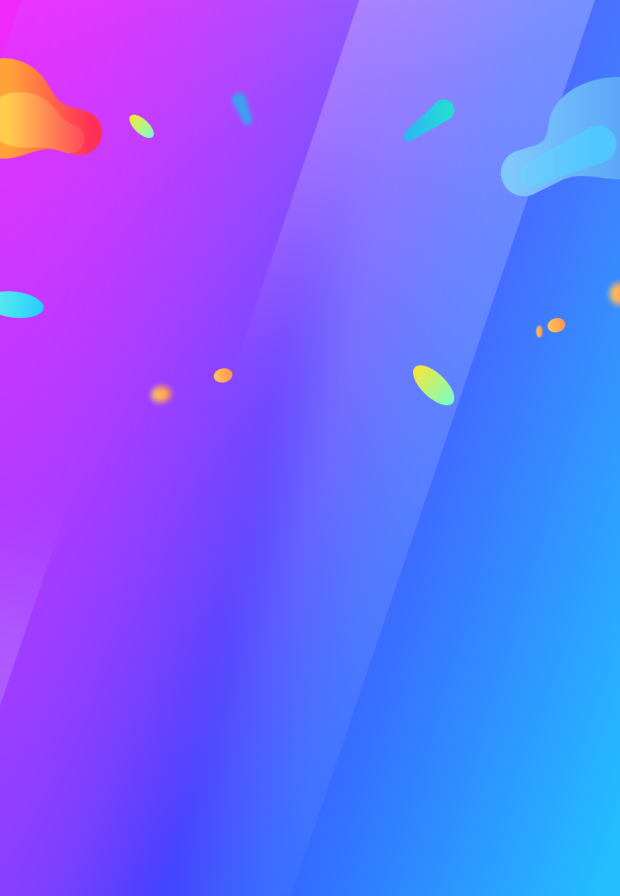
Reproduce this background procedurally as a Shadertoy shader.

```glsl
// Slanted light bands over a magenta-to-cyan gradient, with two soft clouds and confetti.
// The gradient bends around a dark curved fold; clouds and confetti are distance fields.
// All lengths are in canvas heights, with the origin at the lower left.

const float SLANT = 0.339;      // sideways drift of the bands per unit of descent
const float BAND_LEFT = 0.401;  // where the band edges meet the top border
const float BAND_RIGHT = 0.664;

// Confetti: centre and radii, then tilt and blur
const int CONFETTI = 8;
const vec4 PIECE[CONFETTI] = vec4[](
    vec4(0.158, 0.859, 0.0170, 0.0080), vec4(0.484, 0.570, 0.0290, 0.0135),
    vec4(0.016, 0.660, 0.0330, 0.0145), vec4(0.249, 0.581, 0.0105, 0.0078),
    vec4(0.180, 0.560, 0.0105, 0.0085), vec4(0.621, 0.637, 0.0100, 0.0078),
    vec4(0.602, 0.630, 0.0035, 0.0065), vec4(0.692, 0.672, 0.0110, 0.0120));
const vec2 STYLE[CONFETTI] = vec2[](
    vec2(-0.75, 0.0), vec2(-0.76, 0.0), vec2(-0.12, 0.0), vec2(0.2, 0.0),
    vec2(0.2, 0.006), vec2(0.25, 0.0), vec2(0.0, 0.0008), vec2(0.0, 0.006));

vec2 rotate(vec2 p, float angle) {
    float c = cos(angle), s = sin(angle);
    return vec2(c * p.x + s * p.y, c * p.y - s * p.x);
}

float ellipse(vec2 p, vec2 radii) {
    float k = length(p / radii);
    return k * (k - 1.0) / max(length(p / (radii * radii)), 1e-4);
}

float taperedCapsule(vec2 p, vec2 a, vec2 b, float ra, float rb) {
    vec2 axis = b - a;
    float h = clamp(dot(p - a, axis) / dot(axis, axis), 0.0, 1.0);
    return length(p - a - axis * h) - mix(ra, rb, h);
}

float smoothUnion(float a, float b, float k) {
    float h = max(k - abs(a - b), 0.0) / k;
    return min(a, b) - 0.25 * h * h * k;
}

float cover(float d, float soft) {
    return 1.0 - smoothstep(-soft, soft, d);
}

vec3 gradient(vec3 a, vec3 b, float from, float to, float x) {
    return mix(a, b, clamp((x - from) / (to - from), 0.0, 1.0));
}

vec3 backdrop(vec2 p, float px) {
    float t = 1.0 - p.y;
    float s = p.x + SLANT * t;
    float fold = 0.417 - 0.12 * t - 0.115 * t * t;
    float edge = BAND_RIGHT - SLANT * t;

    // Base colours on either side of the fold
    vec3 outer = mix(vec3(0.92, 0.20, 1.0), vec3(0.53, 0.25, 1.0), t);
    vec3 foldColor = mix(vec3(0.56, 0.36, 1.0), vec3(0.25, 0.25, 1.0), pow(max(t, 0.0), 0.7));
    vec3 edgeColor = mix(vec3(0.30, 0.43, 1.0), vec3(0.20, 0.42, 1.0), t);
    vec3 color = mix(outer, foldColor, pow(clamp(p.x / fold, 0.0, 1.0), 1.5));
    color = mix(color, edgeColor, smoothstep(fold - 0.02, edge, p.x));
    color = gradient(color, vec3(0.14, 0.74, 1.0), 0.0, 0.34, p.x - edge);

    // Main band, whose left rim fades out on the way down
    float band = cover(BAND_LEFT - s, px) * cover(s - BAND_RIGHT, px);
    float rim = 1.0 - smoothstep(0.1, 0.48, t);
    float strength = mix(rim, 1.0, smoothstep(fold - 0.05, fold + 0.05, p.x));
    color = mix(color, vec3(1.0), band * strength * mix(0.24, 0.03, t));

    // Corner glint and lower left facet
    color = mix(color, vec3(1.0, 0.10, 0.95), 0.35 * cover(s - 0.0234, px));
    float facet = cover(s - 0.267, px) * smoothstep(0.54, 0.76, t);
    return mix(color, vec3(0.80, 0.62, 1.0), 0.3 * facet);
}

vec3 addClouds(vec3 color, vec2 p, float px) {
    // Warm cloud at the left
    float back = smoothUnion(length(p - vec2(0.004, 0.879)) - 0.056,
        taperedCapsule(p, vec2(0.026, 0.868), vec2(0.089, 0.852), 0.026, 0.025), 0.02);
    float front = smoothUnion(ellipse(p - vec2(0.022, 0.867), vec2(0.039, 0.030)),
        taperedCapsule(p, vec2(0.033, 0.862), vec2(0.078, 0.845), 0.018, 0.016), 0.02);
    color = mix(color, gradient(vec3(1.0, 0.64, 0.22), vec3(1.0, 0.19, 0.34), 0.01, 0.10, p.x), cover(back, px));
    color = mix(color, gradient(vec3(1.0, 0.80, 0.30), vec3(1.0, 0.31, 0.35), 0.01, 0.09, p.x), cover(front, px));

    // Cool cloud at the right
    back = smoothUnion(ellipse(p - vec2(0.690, 0.857), vec2(0.078, 0.057)),
        taperedCapsule(p, vec2(0.651, 0.833), vec2(0.585, 0.807), 0.020, 0.026), 0.02);
    front = taperedCapsule(p, vec2(0.667, 0.839), vec2(0.592, 0.805), 0.021, 0.013);
    color = mix(color, gradient(vec3(0.50, 0.78, 0.99), vec3(0.36, 0.66, 0.97), 0.57, 0.69, p.x), cover(back, px));
    return mix(color, gradient(vec3(0.45, 0.80, 1.0), vec3(0.32, 0.78, 1.0), 0.58, 0.66, p.x), cover(front, px));
}

vec3 addConfetti(vec3 color, vec2 p, float px) {
    for (int i = 0; i < CONFETTI; i++) {
        vec4 piece = PIECE[i];
        vec2 q = rotate(p - piece.xy, STYLE[i].x);
        vec3 a = vec3(1.0, 0.78, 0.34), b = vec3(1.0, 0.58, 0.32);
        if (i < 2) { a = vec3(0.98, 0.90, 0.20); b = vec3(0.48, 1.0, 0.78); }
        if (i == 2) { a = vec3(0.40, 0.95, 0.90); b = vec3(0.14, 0.80, 1.0); }
        vec3 tint = gradient(a, b, -piece.z, piece.z, q.x);
        color = mix(color, tint, cover(ellipse(q, piece.zw), px + STYLE[i].y));
    }
    // Teal drops: one sharp, one out of focus
    float sharp = taperedCapsule(p, vec2(0.495, 0.877), vec2(0.456, 0.848), 0.012, 0.006);
    float hazy = taperedCapsule(p, vec2(0.267, 0.888), vec2(0.276, 0.866), 0.008, 0.005);
    color = mix(color, gradient(vec3(0.18, 0.70, 0.96), vec3(0.14, 0.86, 0.83), 0.45, 0.50, p.x), cover(sharp, px));
    return mix(color, vec3(0.20, 0.66, 0.94), 0.9 * cover(hazy, px + 0.004));
}

void mainImage(out vec4 fragColor, in vec2 fragCoord) {
    vec2 p = fragCoord / iResolution.y;
    float px = 0.8 / iResolution.y;
    vec3 color = backdrop(p, px);
    color = addConfetti(color, p, px);
    fragColor = vec4(addClouds(color, p, px), 1.0);
}
```
